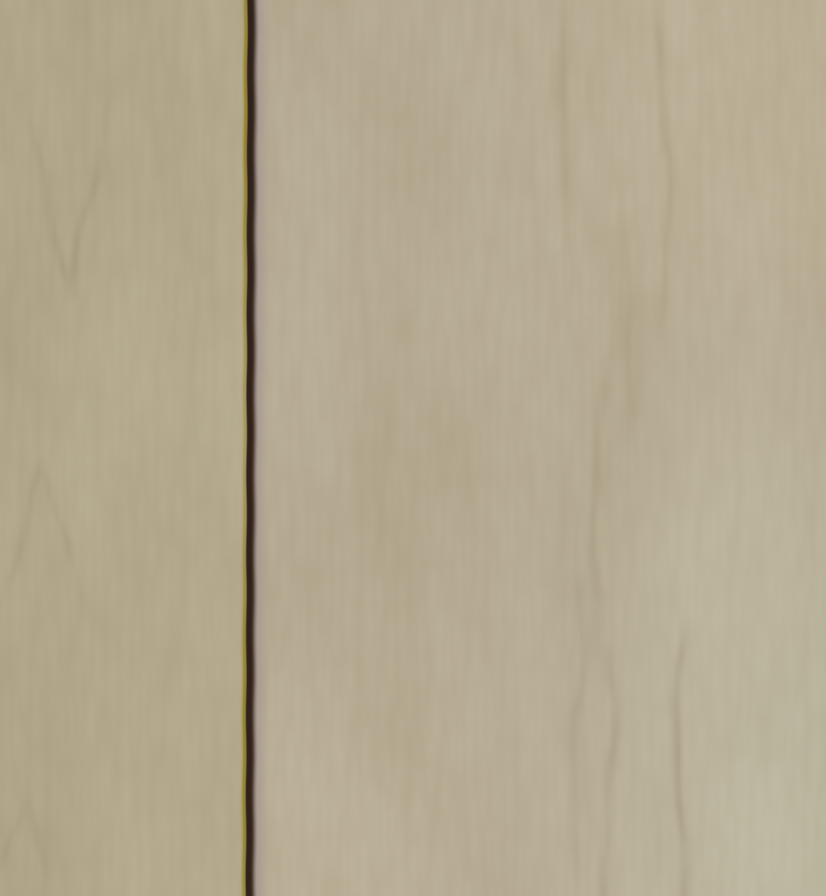
A Shadertoy shader for this texture:

```glsl
const vec3 LEFT_WOOD = vec3(0.692, 0.650, 0.540);
const vec3 RIGHT_WOOD = vec3(0.708, 0.664, 0.568);
const vec3 PALE_WOOD = vec3(0.735, 0.710, 0.620);
const vec3 TOP_WOOD = vec3(0.735, 0.685, 0.590);
const vec3 SEAM_DARK = vec3(0.19, 0.13, 0.10);
const vec3 SEAM_SOFT = vec3(0.40, 0.34, 0.30);
const vec3 FRINGE_YELLOW = vec3(0.56, 0.49, 0.08);
const vec3 FRINGE_MAUVE = vec3(0.655, 0.600, 0.575);
const vec3 GRAIN_TINT = vec3(0.9, 1.0, 1.1);
const float SEAM_X = 0.2975;
const float SEAM_TILT = 0.002;
const float SEAM_WIDTH = 0.0125;
const float FIBRE_DEPTH = 0.018;
const float MOTTLE_DEPTH = 0.022;

vec2 hash2(vec2 p) {
    vec3 q = fract(vec3(p.xyx) * vec3(0.1031, 0.1030, 0.0973));
    q += dot(q, q.yzx + 33.33);
    return fract((q.xx + q.yz) * q.zy);
}

// Distance to the nearest scattered cell point
float cellular(vec2 p) {
    vec2 cell = floor(p), f = fract(p);
    float nearest = 2.0;
    for (int j = -1; j <= 1; j++)
        for (int i = -1; i <= 1; i++) {
            vec2 offset = vec2(i, j);
            vec2 d = offset + hash2(cell + offset) - f;
            nearest = min(nearest, dot(d, d));
        }
    return sqrt(nearest);
}

float layeredSines(vec2 p) {
    float sum = 0.0, amp = 0.5;
    for (int i = 0; i < 4; i++) {
        sum += amp * sin(p.x + 1.7 * sin(p.y)) * cos(0.8 * p.y + 0.6 * p.x);
        p = mat2(1.5, 0.9, -0.9, 1.5) * p + 2.3;
        amp *= 0.55;
    }
    return sum;
}

float span(float y, float lo, float hi) {
    return smoothstep(lo - 0.04, lo + 0.04, y) * (1.0 - smoothstep(hi - 0.04, hi + 0.04, y));
}

// Wavering vertical vein between two heights
float vein(vec2 p, float x, float lo, float hi, float width) {
    float sway = 0.006 * sin(p.y * 17.0 + x * 40.0) + 0.002 * sin(p.y * 53.0 + x * 90.0);
    float d = (p.x - x - sway) / width;
    return exp(-d * d) * span(p.y, lo, hi);
}

// Pointed grain arch; a positive slope opens upwards
float arch(vec2 p, vec2 apex, float slope, float reach) {
    float rise = (p.y - apex.y) * sign(slope);
    float arm = abs(slope) * max(rise, 0.0);
    float d = (abs(p.x - apex.x + 0.003 * sin(p.y * 45.0)) - arm) / 0.006;
    return exp(-d * d) * smoothstep(-0.02, 0.03, rise) * (1.0 - smoothstep(0.3 * reach, reach, rise));
}

vec3 boardColour(vec2 uv) {
    vec3 right = mix(RIGHT_WOOD, TOP_WOOD, smoothstep(0.5, 1.0, uv.x) * smoothstep(0.25, 1.0, uv.y));
    float pale = smoothstep(0.55, 1.0, uv.x) * (1.0 - smoothstep(0.1, 0.85, uv.y));
    right = mix(right, PALE_WOOD, pale);
    right += 0.02 * (1.0 - smoothstep(0.0, 0.4, uv.y)) * (1.0 - smoothstep(0.35, 0.7, uv.x));
    vec3 left = LEFT_WOOD + vec3(0.015) * smoothstep(0.05, 0.2, uv.x) * (1.0 - 0.5 * uv.y);
    return mix(left, right, step(SEAM_X, uv.x));
}

float grain(vec2 uv) {
    float g = 0.6 * arch(uv, vec2(0.083, 0.675), 0.24, 0.26);
    g += 0.5 * arch(uv, vec2(0.052, 0.485), -0.30, 0.20);
    g += 0.4 * arch(uv, vec2(0.030, 0.110), -0.35, 0.13);
    g += 0.6 * vein(uv, 0.805, 0.65, 1.0, 0.007);
    g += 0.5 * vein(uv, 0.725, 0.26, 0.58, 0.007);
    g += 0.7 * vein(uv, 0.738, -0.1, 0.27, 0.006);
    g += 0.9 * vein(uv, 0.824, -0.1, 0.30, 0.006);
    g += 0.5 * vein(uv, 0.700, 0.02, 0.36, 0.007);
    g += 0.5 * vein(uv, 0.685, 0.69, 0.98, 0.010);
    g += 0.4 * vein(uv, 0.760, 0.55, 0.75, 0.012);
    return g;
}

void mainImage(out vec4 fragColor, in vec2 fragCoord) {
    vec2 uv = fragCoord / iResolution.xy;
    float px = 1.0 / iResolution.x;
    vec3 col = boardColour(uv);

    // Fibres, mottling and veins
    float fibre = cellular(uv * vec2(85.0, 11.0)) - 0.5;
    float fleck = cellular(uv * vec2(38.0, 30.0) + 9.0) - 0.5;
    float mottle = layeredSines(uv * vec2(15.0, 6.0));
    float shade = FIBRE_DEPTH * (fibre + 0.6 * fleck) + MOTTLE_DEPTH * mottle;
    shade += 0.065 * grain(uv) * (0.75 + 0.5 * fibre);
    col -= shade * GRAIN_TINT;

    // Seam with coloured fringes
    float s = uv.x - SEAM_X - SEAM_TILT * (uv.y - 0.5);
    s += 0.0004 * sin(uv.y * 70.0);
    float edge = max(px, 0.0015);
    float mauve = smoothstep(0.0, 0.008, s) * (1.0 - smoothstep(0.012, 0.032, s));
    col = mix(col, FRINGE_MAUVE, 0.8 * mauve);
    float yellow = exp(-pow((s + 0.001) / 0.0026, 2.0));
    col = mix(col, FRINGE_YELLOW, yellow * (0.65 + 0.2 * sin(uv.y * 9.0)));
    float gap = smoothstep(-edge, edge, s - 0.001) * (1.0 - smoothstep(-0.004, 0.003, s - SEAM_WIDTH));
    col = mix(col, mix(SEAM_DARK, SEAM_SOFT, smoothstep(0.006, SEAM_WIDTH, s)), gap);

    fragColor = vec4(col, 1.0);
}
```
